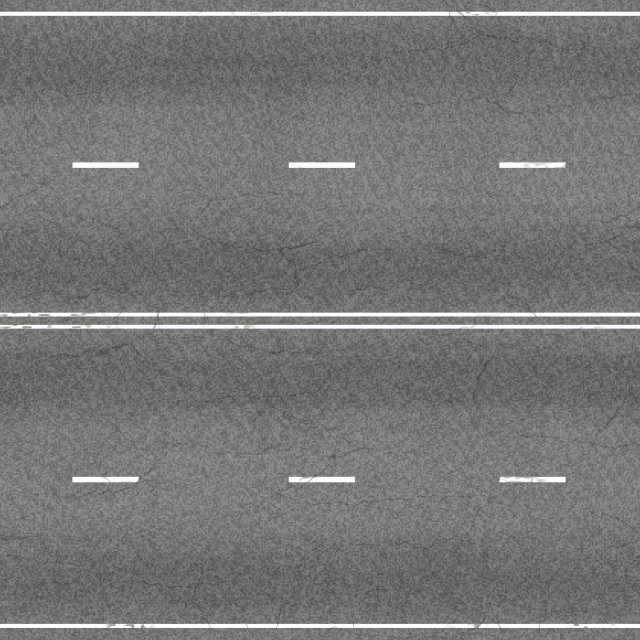
This texture is drawn by a WebGL 1 fragment shader. Its source:

```glsl
precision highp float;

uniform vec2 u_resolution;

float hash(vec2 p) {
  return fract(sin(dot(p, vec2(12.9898, 78.233))) * 43758.5453);
}

// Value noise that wraps after the given number of cells
float noise(vec2 uv, vec2 cells) {
  vec2 p = uv * cells;
  vec2 i = floor(p);
  vec2 f = fract(p);
  f = f * f * (3.0 - 2.0 * f);
  float a = hash(mod(i, cells));
  float b = hash(mod(i + vec2(1.0, 0.0), cells));
  float c = hash(mod(i + vec2(0.0, 1.0), cells));
  float d = hash(mod(i + 1.0, cells));
  return mix(mix(a, b, f.x), mix(c, d, f.x), f.y);
}

vec2 cellPoint(vec2 cell, vec2 cells) {
  cell = mod(cell, cells);
  return 0.1 + 0.8 * vec2(hash(cell + 3.7), hash(cell + 19.3));
}

// Distance to the nearest Voronoi border, in canvas units
float borderDistance(vec2 uv, vec2 cells) {
  vec2 p = uv * cells;
  vec2 base = floor(p);
  vec2 nearest = vec2(8.0);
  for (int y = -1; y <= 1; y++) {
    for (int x = -1; x <= 1; x++) {
      vec2 cell = base + vec2(float(x), float(y));
      vec2 r = cell + cellPoint(cell, cells) - p;
      if (dot(r, r) < dot(nearest, nearest)) nearest = r;
    }
  }
  float border = 1.0;
  for (int y = -2; y <= 2; y++) {
    for (int x = -2; x <= 2; x++) {
      vec2 cell = base + vec2(float(x), float(y));
      vec2 r = cell + cellPoint(cell, cells) - p;
      vec2 across = r - nearest;
      if (dot(across, across) > 0.0001) {
        float d = dot(0.5 * (r + nearest), across) / length(across * cells);
        border = min(border, d);
      }
    }
  }
  return border;
}

float crackLayer(vec2 uv, vec2 cells, float halfWidth, float px) {
  return 1.0 - smoothstep(halfWidth - 0.5 * px, halfWidth + 0.8 * px, borderDistance(uv, cells));
}

// Antialiased bar from its distance to the centre line
float bar(float d, float halfWidth, float px) {
  return clamp((halfWidth - abs(d)) / px + 0.5, 0.0, 1.0);
}

void main() {
  vec2 uv = gl_FragCoord.xy / u_resolution;
  vec2 px = 1.0 / u_resolution;

  // Asphalt darkened along the outer wheel tracks of both carriageways
  float laneCentre = uv.y > 0.5 ? 0.742 : 0.2507;
  float track = (abs(uv.y - laneCentre) - 0.16) / 0.068;
  float shade = 0.49 - 0.077 * exp(-track * track);
  float median = bar(uv.y - 0.499, 0.0095, px.y);
  shade = mix(shade, 0.475, median);

  // Lengthwise streaks, soft blotches and fine grain
  shade += 0.022 * (noise(uv, vec2(3.0, 70.0)) - 0.5);
  shade += 0.018 * (noise(uv, vec2(9.0, 16.0)) - 0.5);
  shade += 0.17 * (noise(uv, vec2(420.0)) - 0.5);
  shade += 0.05 * (noise(uv + 0.37, vec2(190.0)) - 0.5);

  // Patchy cracks: long ones along the road, short ones across it
  vec2 warp = vec2(noise(uv, vec2(22.0)), noise(uv + 0.43, vec2(22.0))) - 0.5;
  vec2 jitter = vec2(noise(uv, vec2(90.0)), noise(uv + 0.71, vec2(90.0))) - 0.5;
  vec2 bent = uv + 0.022 * warp + 0.009 * jitter;
  float longCracks = crackLayer(bent, vec2(4.0, 13.0), 0.0009, px.y)
    * smoothstep(0.35, 0.65, noise(uv, vec2(7.0, 12.0)));
  float shortCracks = crackLayer(bent + 0.29, vec2(15.0, 17.0), 0.0006, px.y)
    * smoothstep(0.52, 0.75, noise(uv + 0.17, vec2(8.0, 10.0)));
  float cracks = max(longCracks, 0.8 * shortCracks);
  shade -= 0.075 * cracks;
  vec3 color = vec3(shade, shade, shade - 0.007) + median * vec3(-0.003, 0.005, -0.006);

  // Edge lines and the double centre line
  float paint = bar(uv.y - 0.9785, 0.0032, px.y);
  paint = max(paint, bar(uv.y - 0.022, 0.0032, px.y));
  paint = max(paint, bar(abs(uv.y - 0.499) - 0.0095, 0.003, px.y));

  // Three lane dashes on each carriageway, the middle one slightly late
  for (int i = 0; i < 3; i++) {
    float n = float(i);
    float centre = 0.165 + 0.3335 * n + 0.0045 * n * (2.0 - n);
    float dash = bar(uv.x - centre, 0.0518, px.x) * bar(uv.y - laneCentre, 0.0043, px.y);
    paint = max(paint, dash);
  }

  // Paint flakes off in patches, mostly at the left of the centre line
  float flaking = smoothstep(0.66, 0.9, noise(uv + 0.53, vec2(11.0, 9.0)));
  float leftWear = (1.0 - smoothstep(0.08, 0.21, uv.x)) * bar(uv.y - 0.499, 0.016, px.y);
  float chips = smoothstep(0.55, 0.8, noise(uv, vec2(130.0, 260.0)));
  float wear = max(0.55 * cracks, 0.75 * chips * max(flaking, leftWear));
  color = mix(color, vec3(0.99, 0.99, 0.995), paint * (1.0 - wear));

  gl_FragColor = vec4(color, 1.0);
}
```
